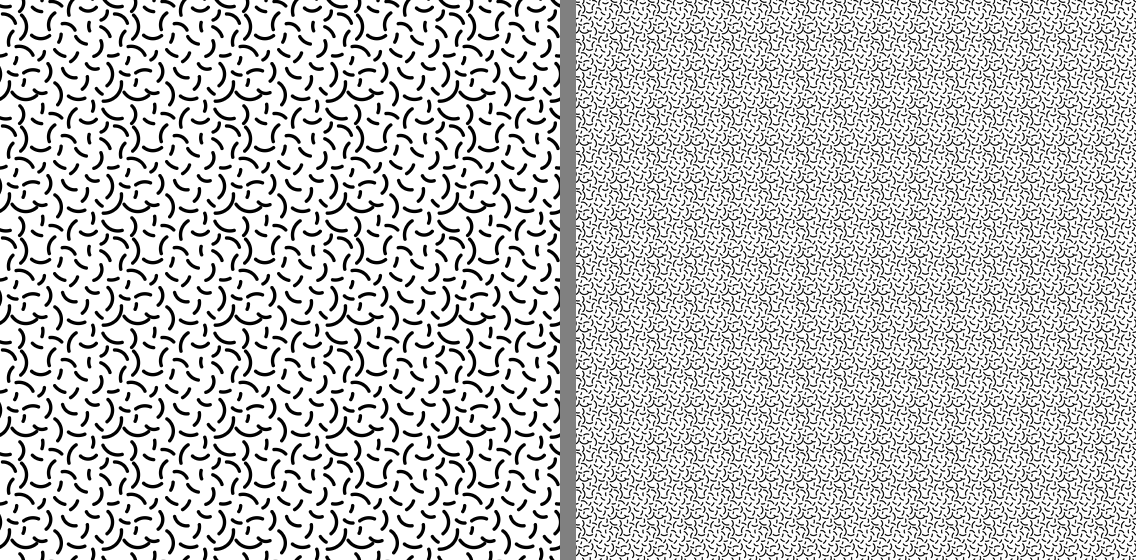
Left: one tile. Right: repeated 3 by 3.
This pattern is drawn by a Shadertoy shader. Its source:

```glsl
// Scattered black round-capped arcs on white, in a tile repeated 5 by 5.
// Arcs sit on a tilted lattice of 40 cells per tile; alternate cells turn by
// 90 degrees and fill the room left by their neighbours, so strokes stay apart.

const float REPEATS = 5.0;

// Three random values per cell, equal for cells one whole tile apart
vec3 cellHash(ivec2 id) {
    ivec2 key = (ivec2(6 * id.x + 2 * id.y, 6 * id.y - 2 * id.x) + 80) % 40;
    uvec3 v = uvec3(uvec2(key), 7u) * 1664525u + 1013904223u;
    v.x += v.y * v.z; v.y += v.z * v.x; v.z += v.x * v.y;
    v ^= v >> 16u;
    v.x += v.y * v.z; v.y += v.z * v.x; v.z += v.x * v.y;
    return vec3(v >> 8u) / 16777216.0;
}

// Sideways shift of a stroke from its lattice point
float sideShift(ivec2 id) {
    return (cellHash(id).x - 0.5) * 0.54;
}

// Distance to an arc about the y axis: radius r, half sweep w
float arcDistance(vec2 p, float r, float w) {
    p.x = abs(p.x);
    vec2 tip = r * vec2(sin(w), cos(w));
    bool inSweep = p.x * tip.y < p.y * tip.x;
    return inSweep ? abs(length(p) - r) : length(p - tip);
}

float strokeDistance(vec2 q, ivec2 id) {
    bool upright = ((id.x + id.y) & 1) != 0;
    ivec2 along = upright ? ivec2(0, 1) : ivec2(1, 0);
    vec3 rnd = cellHash(id);
    vec3 shape = fract(rnd.zxy * 17.0 + rnd.yzx * 5.0);

    // Centre the stroke between the two neighbours it points at
    float ahead = sideShift(id + along);
    float behind = sideShift(id - along);
    vec2 shift = vec2(0.5 * (ahead + behind), sideShift(id));
    vec2 p = q - vec2(id);
    p = (upright ? p.yx : p) - shift;

    // Random tilt and bend direction
    float tilt = rnd.y - 0.5;
    p = mat2(cos(tilt), -sin(tilt), sin(tilt), cos(tilt)) * p;
    if (shape.x < 0.5) p.y = -p.y;

    // Chord from the free room, then radius and sweep
    float room = 0.54 + 0.5 * (ahead - behind);
    float halfChord = room * mix(0.5, 1.0, rnd.z);
    float bend = min(halfChord / mix(0.5, 1.0, shape.y), 0.75);
    float w = asin(bend);
    float r = halfChord / bend;
    p.y += 0.5 * r * (1.0 + cos(w));
    return arcDistance(p, r, w) - 0.095;
}

void mainImage(out vec4 fragColor, in vec2 fragCoord) {
    // Tile space to lattice space: a turn and a scale by sqrt(40)
    vec2 tile = fragCoord / iResolution.xy * REPEATS;
    vec2 q = mat2(6.0, 2.0, -2.0, 6.0) * tile;
    ivec2 home = ivec2(round(q));

    float d = 1e3;
    for (int y = -1; y <= 1; y++)
        for (int x = -1; x <= 1; x++)
            d = min(d, strokeDistance(q, home + ivec2(x, y)));

    float pixel = REPEATS * sqrt(40.0) / min(iResolution.x, iResolution.y);
    float ink = clamp(0.5 - d / pixel, 0.0, 1.0);
    fragColor = vec4(vec3(1.0 - ink), 1.0);
}
```
